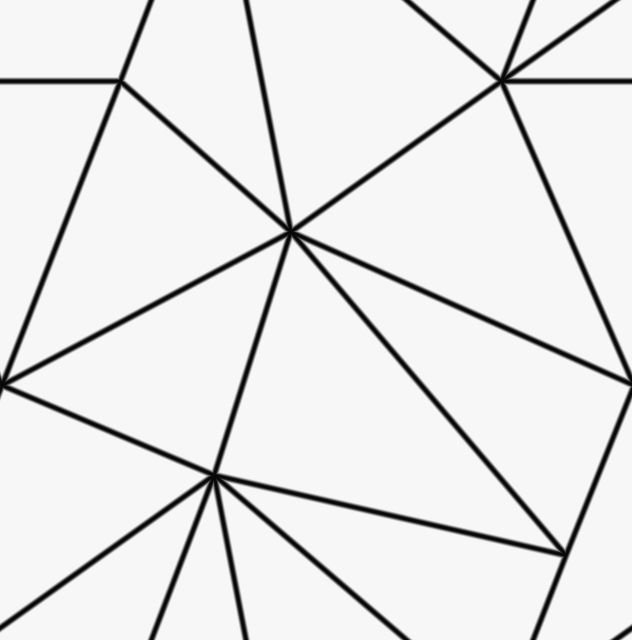
Reproduce this pattern procedurally as a WebGL 2 fragment shader.

```glsl
#version 300 es
precision highp float;
// Draws a seamless wire mesh of irregular triangles in soft black lines on pale grey.

#define PAPER vec3(0.968)
#define INK vec3(0.03)
#define LINE_HALF_WIDTH 0.0043
#define LINE_SOFTNESS 0.0033
#define TOP_ROW 0.873
#define ROW_LEFT 0.492
#define ROW_DRIFT 0.24
#define ROW_SAG 0.022
#define ROW_TILT 0.12
#define COLUMN_GAP 0.543
#define GAP_SPREAD 0.06

uniform vec2 u_resolution;
out vec4 outColor;

// Mesh node on a staggered lattice that repeats every 2 columns and 3 rows.
vec2 node(float column, float row) {
    float odd = mod(column, 2.0);
    float wave = 0.507 + 0.577 * sin(radians(120.0) * row - 1.073);
    float gap = COLUMN_GAP + GAP_SPREAD * (1.0 - wave) * (1.0 - wave);
    float x = floor(column / 2.0) + ROW_LEFT + ROW_DRIFT * wave + (odd - 0.5) * gap;
    float y = TOP_ROW - row / 3.0 - ROW_SAG * wave + (1.0 - 2.0 * odd) * ROW_TILT * wave;
    return vec2(x, y);
}

float segmentDistance(vec2 p, vec2 a, vec2 b) {
    vec2 ab = b - a;
    float t = clamp(dot(p - a, ab) / dot(ab, ab), 0.0, 1.0);
    return length(p - a - ab * t);
}

// Distance to the nearest mesh line; aspect keeps line widths even.
float meshDistance(vec2 p, vec2 aspect) {
    float d = 1e3;
    for (float row = -1.0; row < 2.5; row++) {
        for (float column = -2.0; column < 2.5; column++) {
            float tier = mod(row, 3.0);
            bool even = mod(column, 2.0) < 0.5;
            bool hub = tier > 1.5 && even;
            bool sparse = tier > 1.5 && !even;
            bool topGap = tier < 0.5 && even;
            float slant = tier < 0.5 ? -1.0 : 1.0;
            vec2 a = node(column, row) * aspect;

            // Downward and slanted edges
            d = min(d, segmentDistance(p, a, node(column, row + 1.0) * aspect));
            if (!sparse) {
                d = min(d, segmentDistance(p, a, node(column + slant, row + 1.0) * aspect));
            }
            // Sideways edges, left out where a hub's long edges cross
            if (!sparse && !topGap) {
                d = min(d, segmentDistance(p, a, node(column + 1.0, row) * aspect));
            }
            // Hubs fan out to two extra nodes
            if (hub) {
                d = min(d, segmentDistance(p, a, node(column - 1.0, row + 1.0) * aspect));
                d = min(d, segmentDistance(p, a, node(column, row + 2.0) * aspect));
            }
        }
    }
    return d;
}

void main() {
    float side = min(u_resolution.x, u_resolution.y);
    vec2 p = gl_FragCoord.xy / side;
    float d = meshDistance(p, u_resolution / side);

    // Soft-edged ink, never sharper than a pixel
    float soft = max(LINE_SOFTNESS, 0.75 / side);
    float ink = 1.0 - smoothstep(LINE_HALF_WIDTH - soft, LINE_HALF_WIDTH + soft, d);
    outColor = vec4(mix(PAPER, INK, ink), 1.0);
}
```
